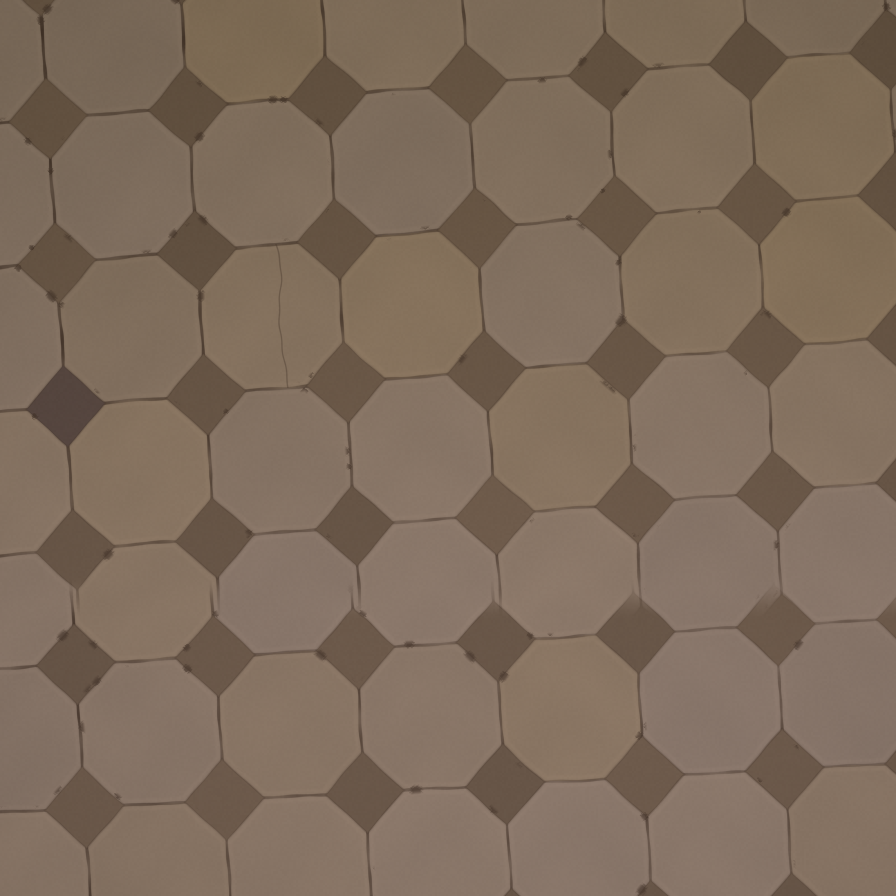
Give the GLSL for this texture, as a WebGL 2 fragment shader.

```glsl
#version 300 es
precision highp float;
// Worn floor of pale octagon tiles with small dark square studs at the corners.
// A sheared lattice places the studs; joints are thin lines between them, and
// a soft horizontal seam squeezes one course. Wear is cellular chips and sines.

uniform vec2 u_resolution;
out vec4 fragColor;

#define COLUMN_STEP vec2(0.1563, -0.0130)
#define ROW_STEP    vec2(0.0100, 0.1602)
#define FIRST_STUD  vec2(0.0534, 0.1328)
#define STUD_RADIUS 0.283
#define JOINT_HALF  0.008
#define SEAM_Y      0.668
#define CRACKED_TILE vec2(1.0, 1.0)
#define DARK_STUD    vec2(0.0, 2.0)
#define TILE_COLOR  vec3(0.515, 0.446, 0.382)
#define STUD_COLOR  vec3(0.402, 0.332, 0.272)
#define JOINT_COLOR vec3(0.265, 0.205, 0.165)

float hash(vec2 p) {
    vec3 q = fract(vec3(p.xyx) * 0.1031);
    q += dot(q, q.yzx + 33.33);
    return fract((q.x + q.y) * q.z);
}

vec2 hash2(vec2 p) {
    return vec2(hash(p + 17.3), hash(p + 51.7));
}

// Smooth layered sines in -1..1
float waves(vec2 p) {
    return (sin(p.x * 1.7 + 2.0 * sin(p.y * 1.3)) + sin(p.y * 2.9 + 1.6 * sin(p.x * 2.3 + 1.0))) * 0.5;
}

// Anti-aliased line of the given half width
float line(float dist, float halfWidth, float blur) {
    return 1.0 - smoothstep(halfWidth - blur * 0.5, halfWidth + blur, abs(dist));
}

// Sparse irregular spots from jittered cells
float chips(vec2 p, float density) {
    vec2 base = floor(p);
    float spot = 0.0;
    for (int y = -1; y <= 1; y++) {
        for (int x = -1; x <= 1; x++) {
            vec2 id = base + vec2(x, y);
            float radius = 0.25 + 0.4 * hash(id + 7.1);
            float dist = length(p - id - hash2(id)) + 0.08 * waves(p * 9.0);
            float present = step(1.0 - density, hash(id + 3.9));
            spot = max(spot, present * (1.0 - smoothstep(radius * 0.4, radius, dist)));
        }
    }
    return spot;
}

// Floor colour at a lattice position; studs sit on whole numbers
vec3 floorColor(vec2 lattice, float blur) {
    vec2 l = lattice + 0.005 * vec2(waves(lattice * 5.0), waves(lattice.yx * 5.0 + 4.0));
    vec2 tileId = floor(l);
    vec2 studId = floor(l + 0.5);
    vec2 cell = l - studId;
    vec2 inTile = l - tileId;
    float studDist = (abs(cell.x) + abs(cell.y) - STUD_RADIUS) * 0.7071;
    float jointDist = min(abs(cell.x), abs(cell.y));

    // Tiles drift between warm and cool
    vec3 tint = mix(vec3(1.01, 0.99, 0.935), vec3(1.0, 1.0, 1.035), sqrt(hash(tileId + 12.0)));
    vec3 color = TILE_COLOR * tint * (0.985 + 0.03 * hash(tileId + 31.0));
    color *= 1.0 + 0.012 * waves(l * 3.0 + 9.0);
    color *= 1.0 + 0.025 * line(min(jointDist, abs(studDist)) - 0.03, 0.008, 0.015);

    // Hairline crack down one tile
    float crack = line(inTile.x - 0.57 - 0.018 * sin(inTile.y * 8.0) - 0.004 * sin(inTile.y * 31.0), 0.003, blur);
    color = mix(color, JOINT_COLOR, 0.4 * crack * float(tileId == CRACKED_TILE));

    // Joints: upright ones darker, fading toward the lower right
    float age = clamp(1.0 - 0.09 * l.x - 0.05 * l.y, 0.35, 1.0);
    float uneven = 0.8 + 0.25 * waves(l * 7.0);
    float width = JOINT_HALF * (0.75 + 0.4 * age + 0.25 * waves(l * 13.0));
    float joint = max(line(cell.x, width, blur), 0.75 * line(cell.y, width, blur));
    color = mix(color, JOINT_COLOR, clamp(joint * uneven * (0.45 + 0.5 * age), 0.0, 1.0));

    // Studs with a thin dark outline
    vec3 stud = STUD_COLOR * (0.96 + 0.08 * hash(studId + 5.0));
    stud = mix(stud, STUD_COLOR * vec3(0.84, 0.83, 0.92), float(studId == DARK_STUD));
    color = mix(color, stud, 1.0 - smoothstep(-blur * 0.6, blur * 0.6, studDist));
    color = mix(color, JOINT_COLOR, 0.3 * uneven * line(studDist, 0.005, blur));

    // Crumbled grout beside the edges
    float edge = min(studDist > 0.0 ? jointDist : 1.0, abs(studDist));
    float wear = chips(l * 11.0, 0.03 + 0.08 * age) * (1.0 - smoothstep(0.012, 0.045, edge));
    return mix(color, JOINT_COLOR, 0.65 * wear);
}

void main() {
    vec2 p = gl_FragCoord.xy / u_resolution.y;
    p.y = 1.0 - p.y;
    mat2 toLattice = inverse(mat2(COLUMN_STEP, ROW_STEP));
    float blur = 1.0 / (u_resolution.y * COLUMN_STEP.x);

    // The part below the seam is shifted and slightly turned
    vec2 shift = vec2(0.009, 0.0349 - 0.028 * p.x);
    vec3 upper = floorColor(toLattice * (p - FIRST_STUD), blur);
    vec3 lower = floorColor(toLattice * (p + shift - FIRST_STUD), blur);
    vec3 color = mix(upper, lower, smoothstep(SEAM_Y - 0.025, SEAM_Y + 0.025, p.y));

    // Warm dim light above, cooler and brighter below, fine grain
    color *= mix(vec3(0.955, 0.955, 0.915), vec3(1.035, 1.035, 1.055), smoothstep(0.0, 0.85, p.y));
    color *= 1.02 - 0.14 * dot(p - vec2(0.58, 0.55), p - vec2(0.58, 0.55));
    color += 0.008 * (hash(floor(p * 400.0)) - 0.5);
    fragColor = vec4(color, 1.0);
}
```
